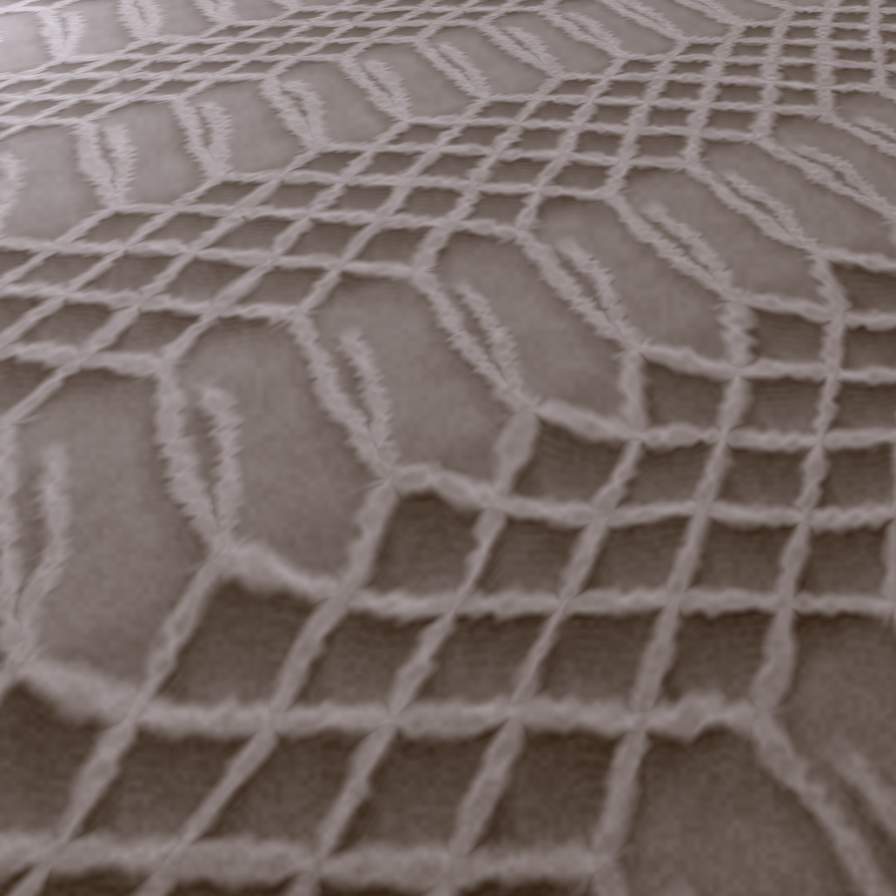
Reproduce this texture procedurally as a Shadertoy shader.

```glsl
// A tufted chenille bedspread seen at a slant. The canvas is projected onto the
// cloth, where diagonal bands of square lattice alternate with bands of split,
// leaf-like strands; raised tufts are shaded and cast soft shadows.

#define HORIZON 0.39
#define CELL 0.1367
#define ROW_DEPTH 0.118
#define PERIOD 12.0
#define COLUMN_WIDTH 0.165
#define ROW_WIDTH 0.180
#define STRAND_WIDTH 0.150
#define TUFT_RATE 8.5
#define SHADOW_LENGTH 0.62
#define SHADE_COLOR vec3(0.30, 0.24, 0.20)
#define LIGHT_COLOR vec3(0.67, 0.63, 0.64)

float hash(vec2 p) {
    vec3 a = fract(vec3(p.xyx) * 0.1031);
    a += dot(a, a.yzx + 33.33);
    return fract((a.x + a.y) * a.z);
}

float noise(vec2 p) {
    vec2 i = floor(p), f = fract(p);
    f = f * f * (3.0 - 2.0 * f);
    return mix(mix(hash(i), hash(i + vec2(1, 0)), f.x),
               mix(hash(i + vec2(0, 1)), hash(i + vec2(1, 1)), f.x), f.y);
}

// Canvas to cloth: x counts lattice columns, y counts lattice rows.
vec2 clothPoint(vec2 uv) {
    float scale = (1.0 - uv.y + HORIZON) / 1.191;
    vec2 p = vec2(4.0 + ((uv.x - 1.086) / scale + 0.37) / CELL,
                  1.0 + (1.0 / scale - 1.0) / ROW_DEPTH);
    // The far bands lie looser, and the near band's upper edge is drawn out.
    float q = p.x - p.y;
    float edge = (q + 3.3) / 1.7;
    float slack = 1.5 * (1.0 - smoothstep(-15.0, -6.0, q)) + exp(-edge * edge);
    p += vec2(0.5, -0.5) * slack;
    // Hand-made unevenness of the lines.
    vec2 wobble = vec2(noise(p * 1.3), noise(p * 1.3 + 41.0)) - 0.5;
    return p + 0.14 * wobble;
}

// Signed place across a band: lattice for |e| < 3, leaves beyond.
float bandPlace(vec2 p) {
    return mod(p.x - p.y + 5.0, PERIOD) - 0.5 * PERIOD;
}

// One raised line made of rounded, uneven clumps.
float tuft(float d, float along, float id, float width) {
    float bristle = noise(vec2(along * TUFT_RATE, d * 5.0 + id * 7.3));
    float clump = noise(vec2(along * 4.0, id * 5.7 + 20.0));
    float edge = abs(d) / width + 0.5 * (bristle - 0.5) + 0.3 * (clump - 0.5);
    return (1.0 - smoothstep(0.2, 1.05, edge)) * (0.78 + 0.35 * bristle);
}

float clothHeight(vec2 p) {
    float e = bandPlace(p);
    float lattice = 1.0 - smoothstep(2.98, 3.18, abs(e));
    // Upright tufts cover more of the foreshortened cloth far away.
    float gain = 1.0 + 0.045 * clamp(p.y - 2.0, 0.0, 16.0);

    // Square lattice.
    vec2 id = round(p);
    vec2 d = p - id;
    float grid = max(tuft(d.x, p.y, id.x, COLUMN_WIDTH * gain),
                     tuft(d.y, p.x, id.y + 50.0, ROW_WIDTH * gain));

    // Strands join the lattice corners; each has a branch with a free far end.
    float s = clamp(mod(-3.0 - e, PERIOD) / 6.0, 0.0, 1.0);
    float t = p.x + p.y;
    float strand = round(0.5 * t - 0.06);
    float across = t - 2.0 * strand;
    float along = 0.7 * (p.x - p.y);
    float width = STRAND_WIDTH * gain;
    float stem = tuft(0.7 * (across + 0.12 * sin(3.14159 * s)), along, strand, width);
    float branch = tuft(0.7 * (across - 0.46 * smoothstep(-0.1, 0.6, s)),
                        along, strand + 90.0, width);
    branch *= 1.0 - smoothstep(0.80, 0.90, s);
    float leaf = max(stem, branch);

    return max(grid * lattice, leaf * smoothstep(2.9, 3.0, abs(e)));
}

void mainImage(out vec4 fragColor, in vec2 fragCoord) {
    vec2 uv = fragCoord / iResolution.xy;
    vec2 p = clothPoint(uv);
    float h = clothHeight(p);

    // Soft shadow: look back toward the light for taller tufts.
    vec2 toLight = vec2(-0.42, 1.0);
    float shadow = 0.0;
    for (int k = 1; k <= 6; k++) {
        float reach = float(k) / 6.0;
        float blocker = clothHeight(p + toLight * SHADOW_LENGTH * reach);
        shadow = max(shadow, blocker * (1.0 - 0.75 * reach));
    }
    float relief = h - clothHeight(p + toLight * 0.09);

    // Light falls from the upper left and fades to the lower right.
    float tone = 0.48 + 0.38 * (uv.y - 0.5) - 0.16 * (uv.x - 0.5);
    tone += 0.60 * exp(-6.0 * length(uv - vec2(0.0, 1.0)));

    // Lattice cells are deeper than the leaf ground.
    float lattice = 1.0 - smoothstep(2.6, 3.2, abs(bandPlace(p)));
    tone -= 0.12 * lattice * (1.0 - h);
    tone -= mix(0.30, 0.44, lattice) * shadow * (1.0 - 0.8 * h);
    tone += 0.33 * h + 0.10 * relief;

    // Even, woolly nap over everything.
    float nap = noise(uv * 135.0) + 0.6 * noise(uv * 74.0 + 9.0) - 0.8;
    tone += 0.12 * nap * mix(1.0, 0.5, uv.y);
    tone += 0.08 * (noise(p * 2.1 + 13.0) - 0.5);

    vec3 color = mix(SHADE_COLOR, LIGHT_COLOR, clamp(tone, -0.25, 1.5));
    fragColor = vec4(color, 1.0);
}
```
